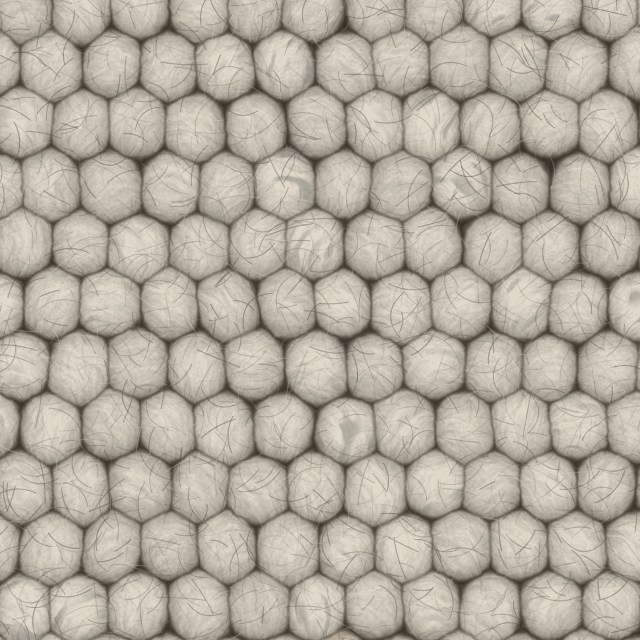
Write a Shadertoy shader that draws this texture.

```glsl
// Felted wool ball rug: staggered rows of fuzzy grey-beige pebbles with stray hairs.

const vec2 PITCH = vec2(0.0918, 0.0943);       // spacing of balls and rows
const vec2 FIRST = vec2(0.033, 0.050);         // centre of the lower left ball
const vec2 RADIUS = vec2(0.0475, 0.0540);      // mean ball half-size
const vec2 JITTER = vec2(0.011, 0.012);        // scatter of centres
const float SIZE_VARIATION = 0.13;
const float ROUNDNESS = 2.25;                  // superellipse exponent
const float FUZZ = 0.0028;                     // raggedness of outlines
const float HAIR_WIDTH = 0.0007;
const float HAIR_DENSITY = 21.0;
const vec3 SHADOW = vec3(0.22, 0.19, 0.15);
const vec3 WOOL = vec3(0.845, 0.815, 0.765);
const vec3 GREY_WOOL = vec3(0.50, 0.49, 0.46);
const vec3 TAN_WOOL = vec3(0.58, 0.48, 0.35);
const vec3 DARK_HAIR = vec3(0.33, 0.30, 0.26);
const vec3 LIGHT_HAIR = vec3(0.84, 0.81, 0.75);

float hash(vec2 p) {
    return fract(sin(dot(p, vec2(127.1, 311.7))) * 43758.55);
}

vec2 hash2(vec2 p) {
    return vec2(hash(p), hash(p + 17.3));
}

float noise(vec2 p) {
    vec2 i = floor(p), f = fract(p);
    f = f * f * (3.0 - 2.0 * f);
    return mix(mix(hash(i), hash(i + vec2(1, 0)), f.x),
               mix(hash(i + vec2(0, 1)), hash(i + vec2(1, 1)), f.x), f.y);
}

mat2 rotation(float a) {
    return mat2(cos(a), -sin(a), sin(a), cos(a));
}

// Coverage of one layer of short bent hairs, one per grid cell
float hairs(vec2 p, float seed, float pixel) {
    float cover = 0.0;
    float soft = max(HAIR_WIDTH, pixel * 0.8);
    p = rotation(seed) * p * HAIR_DENSITY + seed * 3.7;
    for (int y = -1; y <= 1; y++)
    for (int x = -1; x <= 1; x++) {
        vec2 cell = floor(p) + vec2(x, y);
        vec2 r = hash2(cell + seed), s = hash2(cell + seed + 41.0);
        vec2 v = rotation(6.283 * s.x) * (p - cell - r);
        v.y += (s.y - 0.5) * 1.6 * v.x * v.x;
        float halfLength = mix(0.25, 0.8, r.x);
        float d = length(vec2(max(abs(v.x) - halfLength, 0.0), v.y)) / HAIR_DENSITY;
        float strength = mix(0.2, 1.0, r.y * r.y);
        cover = max(cover, strength * (1.0 - smoothstep(0.0, 1.5 * soft, d)));
    }
    return cover * min(1.0, 1.4 * HAIR_WIDTH / soft);
}

// Nearest ball: q is the position inside it, returns (distance, runner-up distance)
vec2 nearestBall(vec2 p, out vec2 q, out vec2 id) {
    vec2 best = vec2(9.0);
    float row0 = floor((p.y - FIRST.y) / PITCH.y + 0.5);
    for (int j = -1; j <= 1; j++) {
        float row = row0 + float(j);
        float start = FIRST.x + 0.5 * PITCH.x * mod(row, 2.0);
        float column0 = floor((p.x - start) / PITCH.x + 0.5);
        for (int i = -1; i <= 1; i++) {
            vec2 ball = vec2(column0 + float(i), row);
            vec2 centre = vec2(start, FIRST.y) + ball * PITCH + (hash2(ball + 5.0) - 0.5) * JITTER;
            vec2 size = RADIUS * (1.0 + (hash2(ball + 9.0) - 0.5) * SIZE_VARIATION);
            vec2 v = rotation((hash(ball + 13.0) - 0.5) * 0.7) * (p - centre) / size;
            vec2 a = pow(abs(v) + 1e-4, vec2(ROUNDNESS));
            float d = pow(a.x + a.y, 1.0 / ROUNDNESS);
            if (d < best.x) {
                best = vec2(d, best.x);
                q = v;
                id = ball;
            } else best.y = min(best.y, d);
        }
    }
    return best;
}

void mainImage(out vec4 fragColor, in vec2 fragCoord) {
    float pixel = 1.0 / iResolution.y;
    vec2 p = fragCoord * pixel;
    vec2 q, id;
    vec2 fray = vec2(noise(p * 95.0), noise(p * 95.0 + 31.0)) - 0.5;
    vec2 d = nearestBall(p + fray * FUZZ, q, id);
    float kind = hash(id + 21.0);

    // Combed fibres wrapped around the ball
    vec2 s = rotation((hash(id + 25.0) - 0.5) * 2.6) * q * (1.0 + 0.3 * dot(q, q));
    s.y += 0.3 * s.x * s.x + 0.25 * noise(s * 2.0 + id * 7.0);
    float fibre = noise(s * vec2(2.0, 7.0) + id * 11.0) - 0.5;
    fibre += 0.8 * (noise(s * vec2(4.0, 15.0) + id * 19.0) - 0.5);
    float grain = noise(p * 330.0) - 0.5;

    // Rounded shading, lit from above, with dark creases and gaps
    float d2 = d.x * d.x;
    float tone = 1.02 - 0.2 * d2 - 0.26 * d2 * d2 * d2 + 0.07 * q.y;
    tone += 0.11 * fibre + 0.09 * grain + 0.09 * (kind - 0.5);
    tone *= mix(0.66, 1.0, smoothstep(0.0, 0.17, d.y - d.x));
    tone *= 1.0 - 0.62 * smoothstep(0.93, 1.12, d.x);
    vec3 color = mix(SHADOW, WOOL, clamp(tone, 0.0, 1.05));

    // Darker wool blended in as streaks, rarely tan
    float streak = smoothstep(0.55, 0.95, noise(s * vec2(1.3, 4.0) + id * 5.0));
    vec3 tint = kind > 0.98 ? TAN_WOOL : GREY_WOOL;
    float amount = mix(0.12, 0.5, smoothstep(0.6, 1.0, kind));
    color = mix(color, min(color, tint), streak * amount);

    // Loose hairs over everything
    for (int k = 0; k < 4; k++)
        color = mix(color, min(color, DARK_HAIR), 0.55 * hairs(p, 1.3 + float(k) * 2.1, pixel));
    for (int k = 0; k < 2; k++)
        color = mix(color, LIGHT_HAIR, 0.42 * hairs(p, 12.7 + float(k) * 1.9, pixel));

    fragColor = vec4(color, 1.0);
}
```
